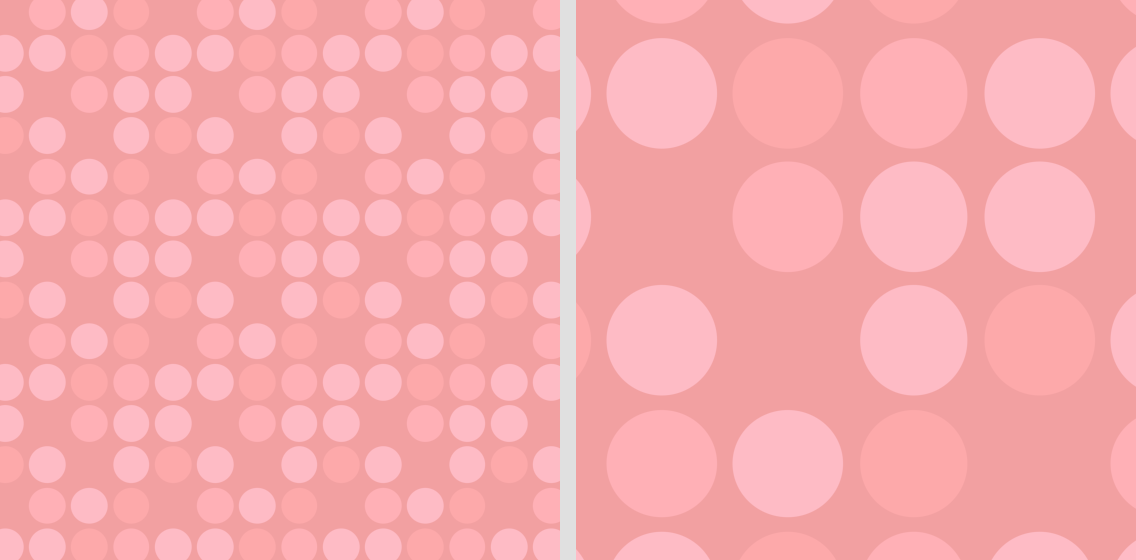
Left: the whole. Right: its middle third, enlarged.
This pattern is drawn by a WebGL 2 fragment shader. Its source:

```glsl
#version 300 es
precision highp float;
// Rows of pink dots on a rose ground, on a slightly oblong grid.
// A block of four by four cells repeats; each cell is empty or holds a dot
// in one of three tones, drawn as a smooth-edged ellipse.

uniform vec2 u_resolution;
out vec4 fragColor;

const vec3 GROUND = vec3(0.949, 0.627, 0.631);
const vec3 DEEP   = vec3(0.992, 0.663, 0.667);
const vec3 MEDIUM = vec3(1.000, 0.690, 0.714);
const vec3 PALE   = vec3(0.996, 0.733, 0.773);

const vec2 PITCH = vec2(0.0750, 0.07346);        // spacing of dot centres
const vec2 FIRST_CENTRE = vec2(0.0094, 0.0234);  // lower left dot
const float RADIUS = 0.0329;
const float TRIMMED_RADIUS = 0.0319;             // narrower column and row

// Tones of the block, lowest row first: 0 empty, 1 deep, 2 medium, 3 pale
const int TONES[16] = int[16](
    3, 3, 1, 2,
    0, 2, 3, 1,
    1, 3, 0, 3,
    3, 0, 2, 3);

int toneAt(vec2 cell) {
    ivec2 slot = ivec2(mod(cell, 4.0));
    return TONES[slot.y * 4 + slot.x];
}

vec3 toneColour(int tone) {
    if (tone == 1) return DEEP;
    if (tone == 2) return MEDIUM;
    if (tone == 3) return PALE;
    return GROUND;
}

// The last column and second row of each block are slightly trimmed
vec2 dotRadii(vec2 cell) {
    vec2 slot = mod(cell, 4.0);
    return vec2(slot.x > 2.5 ? TRIMMED_RADIUS : RADIUS,
                abs(slot.y - 1.0) < 0.5 ? TRIMMED_RADIUS : RADIUS);
}

// Approximate signed distance to an ellipse
float ellipseDistance(vec2 p, vec2 radii) {
    return (length(p / radii) - 1.0) * min(radii.x, radii.y);
}

float coverage(float dist, float pixel) {
    return 1.0 - smoothstep(-0.75 * pixel, 0.75 * pixel, dist);
}

void main() {
    float pixel = 1.0 / min(u_resolution.x, u_resolution.y);
    vec2 uv = gl_FragCoord.xy * pixel;

    // Nearest dot and position relative to its centre
    vec2 grid = (uv - FIRST_CENTRE) / PITCH;
    vec2 cell = floor(grid + 0.5);
    vec2 local = (grid - cell) * PITCH;

    // Paint the dot over the ground
    float dist = ellipseDistance(local, dotRadii(cell));
    vec3 colour = mix(GROUND, toneColour(toneAt(cell)), coverage(dist, pixel));
    fragColor = vec4(colour, 1.0);
}
```
